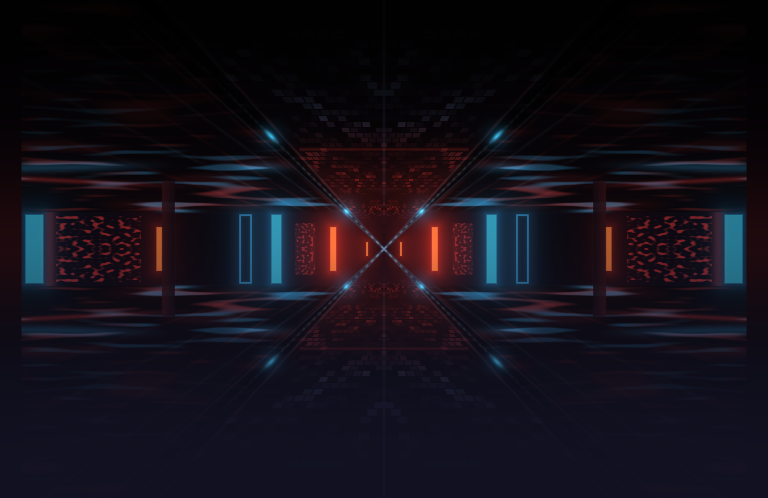
Write a Shadertoy shader that draws this background.

```glsl
// A dark mirrored corridor with cyan and orange lamps beside a vanishing point.
// Coordinates fold into one quadrant; rails, tiles and streaks follow perspective,
// then a navy haze lifts the floor and a dark frame closes the sides.

float hash(vec2 p) {
    p = fract(p * vec2(0.1031, 0.1137));
    p += dot(p, p.yx + 33.3);
    return fract((p.x + p.y) * p.x * 7.31);
}

vec2 gradientAt(vec2 cell) {
    float angle = 6.2832 * hash(cell + 17.0);
    return vec2(cos(angle), sin(angle));
}

float gradientNoise(vec2 p) {
    vec2 i = floor(p), f = fract(p), u = f * f * (3.0 - 2.0 * f);
    vec2 e = vec2(0, 1);
    float low = mix(dot(gradientAt(i), f), dot(gradientAt(i + e.yx), f - e.yx), u.x);
    float high = mix(dot(gradientAt(i + e), f - e), dot(gradientAt(i + 1.0), f - 1.0), u.x);
    return mix(low, high, u.y);
}

float boxDistance(vec2 p, vec2 size) {
    vec2 d = abs(p) - size;
    return length(max(d, 0.0)) + min(max(d.x, d.y), 0.0);
}

float fill(float d) {
    float edge = max(0.0012, 0.7 / iResolution.y);
    return 1.0 - smoothstep(-edge, edge, d);
}

float bell(float x, float width) {
    return exp(-x * x / (width * width));
}

// Solid core with a close halo and a wider spill
vec3 lamp(vec2 p, float x, vec2 size, vec3 core, vec3 halo) {
    float d = boxDistance(p - vec2(x, 0), size);
    float away = max(d, 0.0);
    vec3 glow = halo * (0.65 * exp(-away * 75.0) + 0.35 * exp(-away * 22.0));
    return mix(glow, core, fill(d));
}

void mainImage(out vec4 fragColor, in vec2 fragCoord) {
    vec2 q = (fragCoord - 0.5 * iResolution.xy) / iResolution.y;
    vec2 p = abs(q);
    float a = p.x, h = p.y, r = length(p);
    float depth = max(h, 0.01);
    float side = smoothstep(-0.005, 0.015, a - h);
    float outside = smoothstep(0.07, 0.085, h);
    vec3 red = vec3(0.42, 0.09, 0.07), blue = vec3(0.10, 0.34, 0.46);
    vec3 col = vec3(0.022, 0.012, 0.023);

    // Tiled floor and ceiling between the diagonal rails
    vec2 tile = vec2(a / depth * 14.0, log(depth) * 22.0);
    tile.x += 0.5 * mod(floor(tile.y), 2.0);
    vec2 gap = abs(fract(tile) - 0.5);
    float lit = pow(hash(floor(tile) + 80.0), 3.0) * (1.0 - smoothstep(0.36, 0.5, max(gap.x, gap.y)));
    lit *= 0.5 + gradientNoise(tile * vec2(0.2, 0.15));
    vec3 tileColor = mix(red * 0.9, vec3(0.10, 0.13, 0.19), smoothstep(0.15, 0.28, h));
    col += (1.0 - side) * lit * tileColor * smoothstep(0.04, 0.10, h) * (1.0 - smoothstep(0.28, 0.48, h));
    col += (1.0 - side) * red * 0.22 * bell(h - 0.12, 0.07);

    // Horizontal reflections on the side planes
    float streak = smoothstep(0.05, 0.45, gradientNoise(vec2(a * 8.0, h * 95.0)));
    float broad = smoothstep(0.0, 0.5, gradientNoise(vec2(a * 5.0 + 9.0, h * 32.0)));
    float nearWall = exp(-max(h - 0.08, 0.0) * 9.0);
    vec3 streakColor = mix(red, blue, smoothstep(-0.1, 0.2, gradientNoise(vec2(a * 4.0, h * 24.0 + 5.0))));
    col += side * outside * (streak * streakColor * nearWall * 1.1 + broad * red * 0.18);
    float bands = bell(h - 0.165 + 0.02 * (a - 0.6), 0.009) * smoothstep(0.40, 0.62, a);
    bands += bell(h - 0.076, 0.004) * bell(a - 0.41, 0.035) * 1.3;
    bands += bell(h - 0.163, 0.010) * bell(a - 0.24, 0.045) * 0.9;
    col += blue * bands * (0.45 + 0.8 * streak);
    col += red * 0.6 * bell(h - 0.135 - 0.05 * (a - 0.6), 0.005) * smoothstep(0.35, 0.6, a);

    // Rays converging on the vanishing point
    for (int i = 0; i < 7; i++) {
        float k = float(i), slope = 0.34 + 0.13 * k;
        float d = abs(h - slope * a) / sqrt(1.0 + slope * slope);
        float shimmer = 0.45 + 0.8 * gradientNoise(vec2(r * 22.0, k * 7.3));
        vec3 tint = mix(red, blue, mod(k, 2.0) * 0.7);
        col += tint * 0.55 * shimmer * bell(d, 0.0014 + 0.003 * r) * outside * exp(-r * 2.2);
    }

    // Wall recesses, glittering panels and pillar
    float wall = fill(h - 0.074);
    col += wall * vec3(0.016, 0.010, 0.024);
    float glitter = smoothstep(-0.02, 0.4, gradientNoise(p * vec2(75, 150)));
    col += red * glitter * fill(boxDistance(p - vec2(0.573, 0), vec2(0.085, 0.066)));
    float fine = smoothstep(0.0, 0.4, gradientNoise(p * vec2(170, 190)));
    col += red * (0.15 + 0.65 * fine) * fill(boxDistance(p - vec2(0.158, 0), vec2(0.020, 0.052)));
    col = mix(col, vec3(0.023, 0.016, 0.035), 0.8 * fill(boxDistance(p - vec2(0.363, 0), vec2(0.055, 0.072))));
    col += red * 0.45 * bell(a - 0.10, 0.065) * bell(h, 0.075);
    col += red * 0.4 * bell(a - 0.67, 0.012) * wall;

    // Lamps
    vec3 cyan = vec3(0.13, 0.55, 0.63), amber = vec3(0.78, 0.39, 0.14);
    vec3 coolHalo = vec3(0.05, 0.24, 0.34), warmHalo = vec3(0.42, 0.08, 0.03);
    col += lamp(p, 0.216, vec2(0.010, 0.069), cyan, coolHalo);
    col += lamp(p, 0.702, vec2(0.018, 0.069), cyan * 0.82, coolHalo * 0.7);
    col += lamp(p, 0.102, vec2(0.006, 0.044), amber, warmHalo);
    col += lamp(p, 0.034, vec2(0.002, 0.014), amber, warmHalo * 0.7);
    col += lamp(p, 0.450, vec2(0.007, 0.044), amber * 0.85, warmHalo * 0.6);
    float frame = abs(boxDistance(p - vec2(0.278, 0), vec2(0.011, 0.068)));
    col += blue * (0.75 * fill(frame - 0.0018) + 0.35 * exp(-frame * 45.0));
    vec3 pillar = vec3(0.075, 0.035, 0.055) + red * 0.2 * smoothstep(0.42, 0.446, a);
    col = mix(col, pillar, 0.9 * fill(boxDistance(p - vec2(0.433, 0), vec2(0.013, 0.136))));

    // Diagonal rails, running lights and bright joints
    float across = abs(a - h) * 0.7071, along = (a + h) * 0.7071;
    col *= 1.0 - 0.55 * bell(across - 0.012 * along, 0.002 + 0.03 * along);
    float dash = 0.4 + 0.6 * smoothstep(-0.3, 0.5, sin(along * 420.0));
    col += vec3(0.22, 0.42, 0.52) * dash * bell(across, 0.0022) * exp(-along * 5.5);
    col += mix(red, blue, 0.6) * 0.5 * bell(across - 0.05 * along, 0.002) * exp(-along * 2.5);
    for (int i = 0; i < 2; i++) {
        float k = float(i), offset = along - mix(0.106, 0.321, k);
        col += vec3(0.17, 0.57, 0.68) * bell(offset, 0.008 + 0.006 * k) * bell(across, 0.005);
        col += coolHalo * 0.6 * bell(length(vec2(offset, across)), 0.025);
    }

    // Central seam and cross beams
    col += vec3(0.045, 0.06, 0.09) * bell(a, 0.0025) * smoothstep(0.02, 0.15, h);
    col += red * 0.4 * bell(h - 0.2, 0.003) * fill(a - 0.17);

    // Side frame, top shade and floor haze
    col = mix(col, vec3(0.022, 0.010, 0.022) + red * 0.22 * bell(q.y - 0.01, 0.14), smoothstep(0.726, 0.730, a));
    col *= 1.0 - 0.75 * smoothstep(0.16, 0.48, q.y);
    float haze = smoothstep(0.08, -0.46, q.y);
    col = mix(col, vec3(0.068, 0.070, 0.135), 0.80 * haze);
    col += vec3(0.008, 0.009, 0.018) * smoothstep(0.3, -0.1, q.y);
    fragColor = vec4(clamp(col, 0.0, 1.0), 1.0);
}
```
